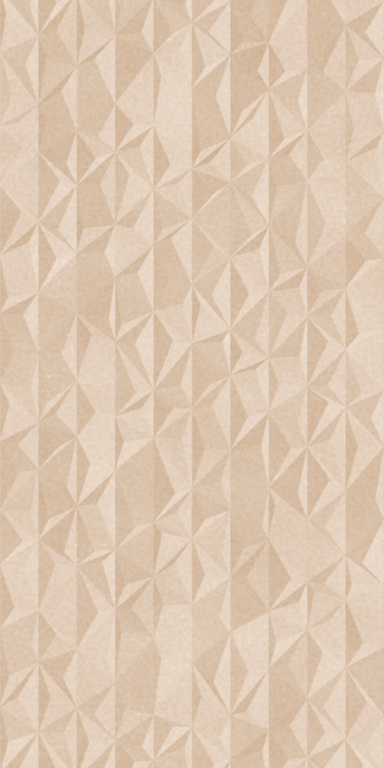
Reproduce this pattern procedurally as a Shadertoy shader.

```glsl
// Sandstone wall tile with faceted relief: staggered, jittered triangles along vertical ridges.
#define COLUMNS 10.0
#define ROWS 12.0
#define JITTER 0.36
#define RELIEF 0.50
#define SOFTNESS 0.045
#define PLAIN_SHARE 0.12
#define GRAIN 0.36
#define CLOUD 0.60
#define STONE_MID vec3(0.870, 0.783, 0.698)
#define STONE_RANGE vec3(0.064, 0.092, 0.122)

vec3 hash3(vec2 p) {
    vec3 q = fract(vec3(p.xyx) * vec3(0.1031, 0.1030, 0.0973) + 0.37);
    q += dot(q, q.yxz + 33.33);
    return fract((q.xxy + q.yzz) * q.zyx);
}

float gradientDot(vec2 cell, vec2 offset) {
    float angle = 6.2832 * hash3(cell).x;
    return dot(vec2(cos(angle), sin(angle)), offset);
}

float gradientNoise(vec2 p) {
    vec2 i = floor(p), f = fract(p);
    vec2 w = f * f * f * (f * (f * 6.0 - 15.0) + 10.0);
    vec2 e = vec2(1.0, 0.0);
    return mix(mix(gradientDot(i, f), gradientDot(i + e.xy, f - e.xy), w.x),
               mix(gradientDot(i + e.yx, f - e.yx), gradientDot(i + 1.0, f - 1.0), w.x), w.y);
}

float fbm(vec2 p) {
    float sum = 0.0, amp = 1.0;
    for (int i = 0; i < 4; i++) {
        sum += amp * gradientNoise(p);
        p = mat2(1.6, 1.2, -1.2, 1.6) * p + 7.3;
        amp *= 0.55;
    }
    return sum;
}

float cross2(vec2 a, vec2 b) { return a.x * b.y - a.y * b.x; }

float edgeDistance(vec2 p, vec2 a, vec2 b) {
    return cross2(b - a, p - a) / max(length(b - a), 1e-4);
}

// Lattice point of a strip; points alternate between its two sides. z is height.
vec3 latticePoint(float strip, float level) {
    float column = strip + mod(level + strip, 2.0);
    vec3 h = hash3(vec2(column, level) + 50.0);
    return vec3(column, level + (h.x - 0.5) * 2.0 * JITTER, h.y * RELIEF);
}

// Adds one flat facet: x is weighted shade, y is coverage.
vec2 facet(vec2 p, vec3 a, vec3 b, vec3 c, float bias, float aa) {
    vec3 u = b - a, v = c - a;
    float area = cross2(u.xy, v.xy);
    float side = area < 0.0 ? -1.0 : 1.0;
    float d = min(side * edgeDistance(p, a.xy, b.xy),
              min(side * edgeDistance(p, b.xy, c.xy), side * edgeDistance(p, c.xy, a.xy)));
    float cover = clamp(d / aa + 0.5, 0.0, 1.0);
    vec2 slope = vec2(u.z * v.y - v.z * u.y, u.x * v.z - v.x * u.z) / (side * max(abs(area), 1e-3));
    float light = 1.7 * dot(slope, vec2(1.0, -0.5)) + bias;
    return vec2(light / (0.65 + abs(light)), 1.0) * cover;
}

float reliefShade(vec2 p, float aa) {
    vec2 sum = vec2(0.0);
    for (int i = 0; i < 2; i++) {
        float strip = floor(p.x - 0.5) + float(i);
        for (int j = -2; j < 2; j++) {
            float level = floor(p.y) + float(j);
            vec3 a = latticePoint(strip, level);
            vec3 apex = latticePoint(strip, level + 1.0);
            vec3 b = latticePoint(strip, level + 2.0);

            // Sunken inner point, between the upright ridge and the apex
            vec3 h = hash3(vec2(strip, level) + 211.0);
            vec3 inner = mix(mix(a, b, mix(0.15, 0.85, h.y)), apex, mix(0.16, 0.60, h.x));
            float split = step(PLAIN_SHARE, h.z);
            inner.z -= split * RELIEF * mix(0.15, 0.75, fract(h.z * 7.0));

            // Faces left of a ridge catch more light
            float bias = 0.20 * sign(a.x - apex.x) + 0.30 * (h.y - 0.5);
            sum += facet(p, a, b, inner, bias, aa);
            sum += facet(p, b, apex, inner, bias, aa);
            sum += facet(p, apex, a, inner, bias, aa);
        }
    }
    return sum.x / max(sum.y, 1e-3);
}

void mainImage(out vec4 fragColor, in vec2 fragCoord) {
    vec2 uv = fragCoord / iResolution.xy;
    vec2 surface = uv * vec2(1.0, 2.0);
    vec2 p = uv * vec2(COLUMNS, 2.0 * ROWS);
    float aa = max(SOFTNESS, 1.5 * COLUMNS / iResolution.x);

    // Cloudy stone, fine grain and pale worn specks
    float cloud = fbm(surface * vec2(3.0, 4.5));
    float grain = gradientNoise(surface * 121.0) + 0.7 * gradientNoise(surface * 67.0 + 9.0);
    float worn = smoothstep(0.12, 0.55, fbm(surface * 4.0 + 31.0));
    float specks = worn * smoothstep(0.15, 0.5, gradientNoise(surface * 82.0 + 4.0));

    float shade = reliefShade(p, aa) * (0.85 - 0.25 * worn);
    shade += CLOUD * 0.5 * cloud + GRAIN * grain + 0.35 * specks;
    fragColor = vec4(clamp(STONE_MID + STONE_RANGE * shade, 0.0, 1.0), 1.0);
}
```
